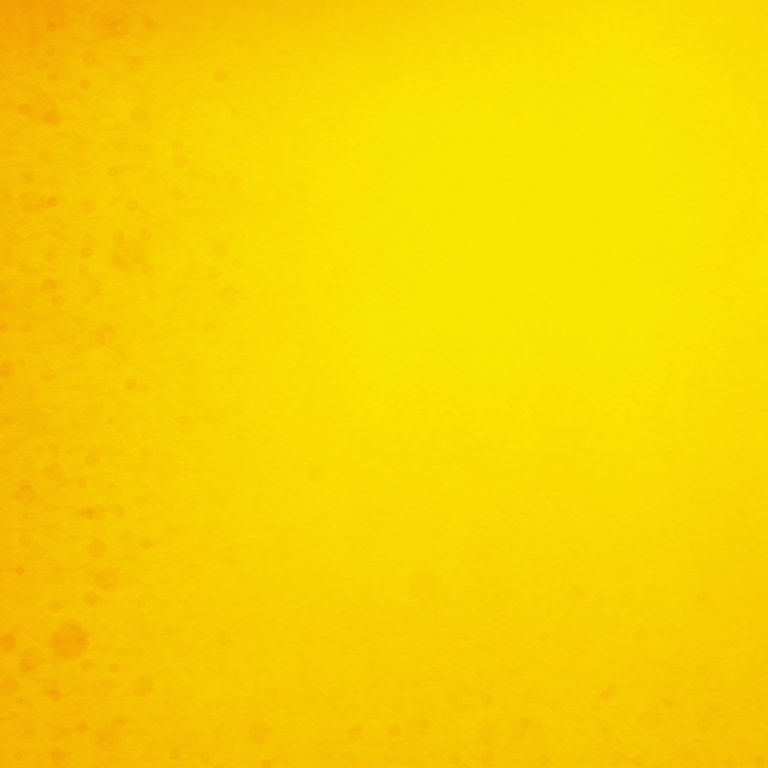
A three.js fragment shader for this background:

```glsl
// Golden yellow liquid: a bright upper right, amber edges, fine ripples and soft bubbles.
varying vec2 vUv;

// Colours
const vec3 BRIGHT_YELLOW = vec3(0.982, 0.905, 0.005);
const vec3 DEEP_AMBER = vec3(0.950, 0.665, 0.010);

// Shading: 0 is bright yellow, 1 is deep amber
const float LEFT_SHADE = 0.75;
const float LEFT_REACH = 0.60;
const float BOTTOM_SHADE = 0.60;
const float BOTTOM_REACH = 0.62;
const float TOP_SHADE = 0.46;
const float TOP_REACH = 0.22;
const float RIGHT_SHADE = 0.10;

// Surface
const vec2 RIPPLE_SCALE = vec2(34.0, 76.0);
const vec2 GRAIN_SCALE = vec2(75.0, 170.0);
const float RIPPLE_STRENGTH = 0.26;
const float GRAIN_STRENGTH = 0.13;
const float MOTTLE_STRENGTH = 0.12;

// Bubbles
const int BUBBLE_LAYERS = 3;
const float BUBBLE_CELLS = 10.0;
const float BUBBLE_STRENGTH = 0.24;
const vec2 LARGE_BUBBLE_CENTRE = vec2(0.091, 0.165);
const float LARGE_BUBBLE_RADIUS = 0.026;
const float LARGE_BUBBLE_SHADE = 0.30;

vec2 hash2(vec2 p) {
  p = vec2(dot(p, vec2(127.1, 311.7)), dot(p, vec2(269.5, 183.3)));
  return fract(sin(p) * 43758.55);
}

float gradientNoise(vec2 p) {
  vec2 cell = floor(p);
  vec2 f = fract(p);
  vec2 w = f * f * f * (f * (f * 6.0 - 15.0) + 10.0);
  vec2 e = vec2(1.0, 0.0);
  float a = dot(hash2(cell) * 2.0 - 1.0, f);
  float b = dot(hash2(cell + e.xy) * 2.0 - 1.0, f - e.xy);
  float c = dot(hash2(cell + e.yx) * 2.0 - 1.0, f - e.yx);
  float d = dot(hash2(cell + e.xx) * 2.0 - 1.0, f - e.xx);
  return mix(mix(a, b, w.x), mix(c, d, w.x), w.y);
}

// Broad falloff from the bright area toward the edges
float edgeShade(vec2 p) {
  float left = LEFT_SHADE * pow(max(1.0 - p.x / LEFT_REACH, 0.0), 1.6);
  float bottom = BOTTOM_SHADE * pow(max(1.0 - p.y / BOTTOM_REACH, 0.0), 1.3);
  float top = max((p.y - 1.0 + TOP_REACH) / TOP_REACH, 0.0);
  top *= top * TOP_SHADE * mix(1.0, 0.3, smoothstep(0.4, 0.85, p.x));
  float right = RIGHT_SHADE * smoothstep(0.8, 1.0, p.x);
  return length(vec2(left, bottom)) + top + right;
}

// How unsettled the surface is: strongest on the left, mild along the bottom
float roughness(vec2 p) {
  float left = 1.0 - smoothstep(0.0, 0.48, p.x);
  float bottom = 0.55 * (1.0 - smoothstep(0.0, 0.35, p.y));
  return max(left, bottom);
}

float disc(vec2 offset, float radius) {
  return 1.0 - smoothstep(radius * 0.65, radius * 1.15, length(offset));
}

// Jittered soft discs, thinning out where the surface is calm
float bubbles(vec2 p) {
  float sum = 0.0;
  for (int i = 0; i < BUBBLE_LAYERS; i++) {
    float layer = float(i);
    float cells = BUBBLE_CELLS * (1.0 + 0.75 * layer);
    vec2 q = p * cells + layer * vec2(0.37, 0.61);
    vec2 cell = floor(q);
    vec2 jitter = hash2(cell + layer * 19.0);
    vec2 traits = hash2(cell + 53.0 + layer * 31.0);
    vec2 offset = fract(q) - mix(vec2(0.32), vec2(0.68), jitter);
    float present = step(traits.x, 0.62 * roughness((cell + 0.5) / cells));
    sum += present * mix(0.25, 1.0, traits.y) * disc(offset, mix(0.14, 0.27, jitter.x));
  }
  return sum;
}

// Horizontal wavelets with thin light crests, plus fine grain
float surfaceShade(vec2 p) {
  vec2 bend = vec2(gradientNoise(p * 19.0), gradientNoise(p * 23.0 + 7.0));
  vec2 q = p + bend * 0.012;
  float wave = gradientNoise(q * RIPPLE_SCALE);
  float crest = 1.0 - smoothstep(0.0, 0.16, abs(wave));
  float ripple = 0.7 * wave - 0.24 * (crest - 0.4);
  float grain = gradientNoise(q * GRAIN_SCALE + 31.0);
  float mottle = gradientNoise(p * 13.0 + 4.0) + 0.5 * gradientNoise(p * 29.0);
  float rough = roughness(p);
  return ripple * RIPPLE_STRENGTH * mix(0.18, 1.0, rough)
    + grain * GRAIN_STRENGTH * mix(0.6, 1.0, rough)
    + mottle * MOTTLE_STRENGTH * mix(0.4, 1.0, rough);
}

void main() {
  float shade = edgeShade(vUv) + surfaceShade(vUv);
  shade += BUBBLE_STRENGTH * bubbles(vUv) * mix(0.4, 1.0, roughness(vUv));
  shade += LARGE_BUBBLE_SHADE * disc(vUv - LARGE_BUBBLE_CENTRE, LARGE_BUBBLE_RADIUS);
  vec3 colour = mix(BRIGHT_YELLOW, DEEP_AMBER, clamp(shade, 0.0, 1.3));
  gl_FragColor = vec4(colour, 1.0);
}
```
